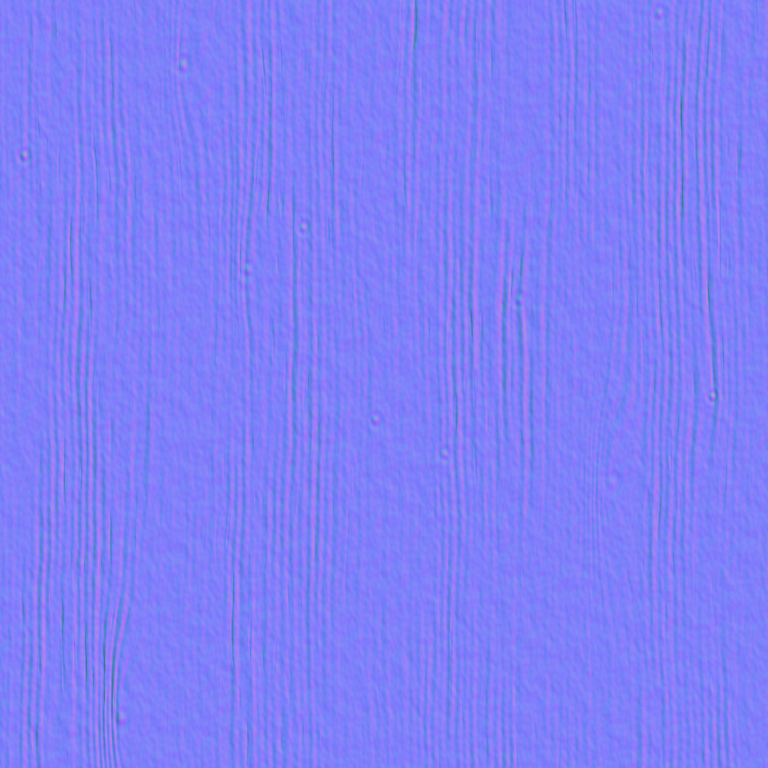
Give the GLSL for this texture map, as a WebGL 1 fragment shader.

```glsl
precision highp float;
// Tangent-space normal map of weathered, painted wood with vertical grain.
// A height field sums grain grooves, cracks, knots and paint bumps; its slopes,
// taken by finite differences, are encoded as colour.

uniform vec2 u_resolution;

const float TAU = 6.2831853;
const float STEP = 0.001;        // sampling distance; heights use the same unit
const int KNOT_COUNT = 11;

vec2 hash2(vec2 p) {
  vec2 q = vec2(dot(p, vec2(127.1, 311.7)), dot(p, vec2(269.5, 183.3)));
  return fract(sin(q) * 43758.545);
}

float cornerRamp(vec2 cell, vec2 offset) {
  float angle = TAU * hash2(cell).x;
  return dot(vec2(cos(angle), sin(angle)), offset);
}

// Gradient noise, roughly -0.7 to 0.7
float gradientNoise(vec2 p) {
  vec2 i = floor(p);
  vec2 f = p - i;
  vec2 u = f * f * f * (f * (f * 6.0 - 15.0) + 10.0);
  vec2 e = vec2(1.0, 0.0);
  float low = mix(cornerRamp(i, f), cornerRamp(i + e.xy, f - e.xy), u.x);
  float high = mix(cornerRamp(i + e.yx, f - e.yx), cornerRamp(i + e.xx, f - e.xx), u.x);
  return mix(low, high, u.y);
}

// x: sideways bend of the grain around knots, y: relief of the knots themselves
vec2 knots(vec2 p) {
  vec2 sum = vec2(0.0);
  for (int k = 0; k < KNOT_COUNT; k++) {
    float id = float(k);
    vec2 seed = hash2(vec2(id, 7.3));
    vec2 center = vec2((id + 0.2 + 0.6 * seed.x) / float(KNOT_COUNT),
                       hash2(vec2(id, 2.9)).y);
    vec2 d = p - center;
    vec2 bendSize = mix(vec2(0.012, 0.04), vec2(0.028, 0.15), seed.y);
    vec2 b = d / bendSize;
    sum.x += bendSize.x * (seed.x - 0.25) * 1.7 * exp(-dot(b, b));
    float r = length(d * vec2(1.0, 0.8)) / mix(0.008, 0.014, seed.x);
    sum.y += 0.7 * cos(r * 4.5) * exp(-r * r);
  }
  return sum;
}

// Regular ridges mixed with irregular fibres, both running along y
float grainGrooves(float across, float y) {
  float wander = 2.5 * gradientNoise(vec2(across * 22.0, y * 3.0));
  float ridges = sin(across * TAU * 94.0 + wander);
  float fibres = gradientNoise(vec2(across * 112.0, y * 3.5));
  return 0.23 * ridges + 1.25 * fibres;
}

// Short, narrow splits following the grain
float cracks(float across, float y) {
  float n = gradientNoise(vec2(across * 125.0 + 31.0, y * 13.0));
  return smoothstep(0.25, 0.58, n);
}

float paintBumps(vec2 p) {
  float broad = gradientNoise(p * vec2(52.0, 34.0));
  float medium = gradientNoise(p * vec2(105.0, 62.0) + 17.0);
  float fine = gradientNoise(p * vec2(190.0, 115.0) + 43.0);
  return 0.65 * broad + 0.42 * medium + 0.27 * fine;
}

// Where the grain shows strongly: vertical bands with ragged ends
float grainStrength(vec2 p) {
  float bands = 0.28 * cos(TAU * (p.x - 0.1) / 0.265);
  float patches = gradientNoise(p * vec2(14.0, 2.2) + 5.0);
  return mix(0.28, 1.15, smoothstep(-0.35, 0.5, bands + patches));
}

float woodHeight(vec2 p) {
  vec2 knot = knots(p);
  float sway = 0.012 * gradientNoise(p * vec2(5.0, 2.4));
  float ripple = 0.003 * gradientNoise(p * vec2(18.0, 11.0));
  float across = p.x + sway + ripple + knot.x;
  float strength = grainStrength(p);
  return strength * grainGrooves(across, p.y)
       - 0.6 * strength * cracks(across, p.y)
       + paintBumps(p) + knot.y;
}

// Encodes a normal, dimming blue on slopes that face left or up
vec3 encodeNormal(vec2 slope) {
  vec3 n = normalize(vec3(-slope, 1.0));
  vec2 shaded = max(vec2(-n.x, n.y), 0.0);
  float dimming = dot(shaded * shaded, vec2(1.2, 1.8)) + 0.35 * dot(n.xy, n.xy);
  return vec3(0.5 + 0.5 * n.xy, 0.985 - dimming);
}

void main() {
  vec2 p = gl_FragCoord.xy / u_resolution;
  float here = woodHeight(p);
  vec2 slope = vec2(woodHeight(p + vec2(STEP, 0.0)),
                    woodHeight(p + vec2(0.0, STEP))) - here;
  gl_FragColor = vec4(encodeNormal(slope), 1.0);
}
```
